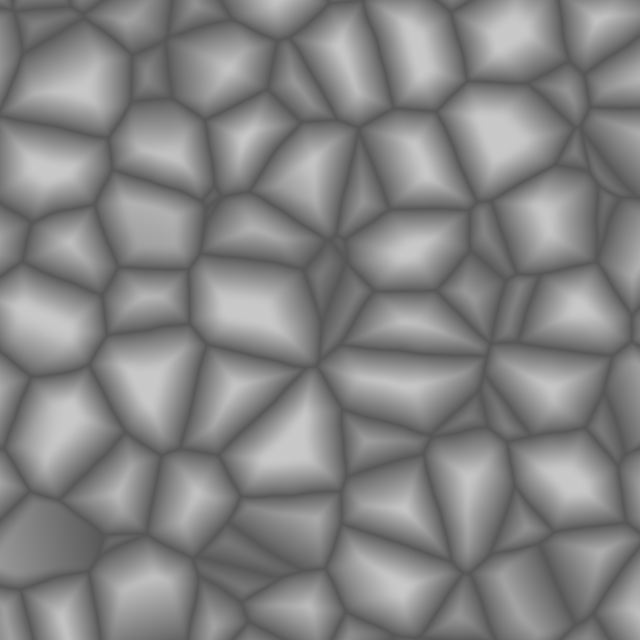
Reproduce this texture procedurally as a Shadertoy shader.

```glsl
// Grey faceted pebbles: a flat slice through 3D Voronoi cells, shaded by depth inside each cell.

const float CELLS_ACROSS = 7.0;
const float SLICE_HEIGHT = 4.37;
const float RIDGE_SOFTNESS = 0.035;
const float SEAM_WIDTH = 0.03;

vec3 hash3(vec3 p) {
    p = fract(p * vec3(0.1031, 0.1030, 0.0973));
    p += dot(p, p.yxz + 33.33);
    return fract((p.xxy + p.yxx) * p.zyx);
}

// Smooth 2D noise with two components in -0.5..0.5
vec2 noise2(vec2 p, float seed) {
    vec2 i = floor(p);
    vec2 f = fract(p);
    f = f * f * (3.0 - 2.0 * f);
    vec2 a = hash3(vec3(i, seed)).xy;
    vec2 b = hash3(vec3(i + vec2(1.0, 0.0), seed)).xy;
    vec2 c = hash3(vec3(i + vec2(0.0, 1.0), seed)).xy;
    vec2 d = hash3(vec3(i + vec2(1.0, 1.0), seed)).xy;
    return mix(mix(a, b, f.x), mix(c, d, f.x), f.y) - 0.5;
}

float smoothMin(float a, float b, float k) {
    float h = max(k - abs(a - b), 0.0) / k;
    return min(a, b) - 0.25 * h * h * k;
}

// Distance from p to the nearest wall of its 3D Voronoi cell
float wallDistance(vec3 p, float softness) {
    vec3 home = floor(p);
    vec3 nearestCell = home;
    vec3 toNearest = vec3(0.0);
    float best = 1e3;

    // Find the seed that owns this point
    for (int z = -1; z <= 1; z++)
    for (int y = -1; y <= 1; y++)
    for (int x = -1; x <= 1; x++) {
        vec3 cell = home + vec3(x, y, z);
        vec3 r = cell + hash3(cell + 19.0) - p;
        float d = dot(r, r);
        if (d < best) {
            best = d;
            toNearest = r;
            nearestCell = cell;
        }
    }

    // Measure the bisecting planes towards its neighbours
    float wall = 1.0;
    for (int z = -2; z <= 2; z++)
    for (int y = -2; y <= 2; y++)
    for (int x = -2; x <= 2; x++) {
        if (x == 0 && y == 0 && z == 0) continue;
        vec3 cell = nearestCell + vec3(x, y, z);
        vec3 r = cell + hash3(cell + 19.0) - p;
        float d = dot(0.5 * (toNearest + r), normalize(r - toNearest));
        wall = smoothMin(wall, d, softness);
    }
    return max(wall, 0.0);
}

// Linear rise from a darker seam up to a soft plateau
float pebbleGrey(float depth, float seamWidth) {
    float rise = 0.37 + 1.18 * sqrt(depth * depth + 0.0001);
    float seam = 0.035 * exp(-depth / seamWidth);
    return smoothMin(rise - seam, 0.785, 0.06);
}

void mainImage(out vec4 fragColor, in vec2 fragCoord) {
    vec2 p = CELLS_ACROSS * fragCoord / iResolution.y;

    // Bend the walls slightly
    p += 0.07 * noise2(p * 1.7, 3.0) + 0.018 * noise2(p * 5.0, 8.0);

    float depth = wallDistance(vec3(p, SLICE_HEIGHT), RIDGE_SOFTNESS);
    fragColor = vec4(vec3(pebbleGrey(depth, SEAM_WIDTH)), 1.0);
}
```
